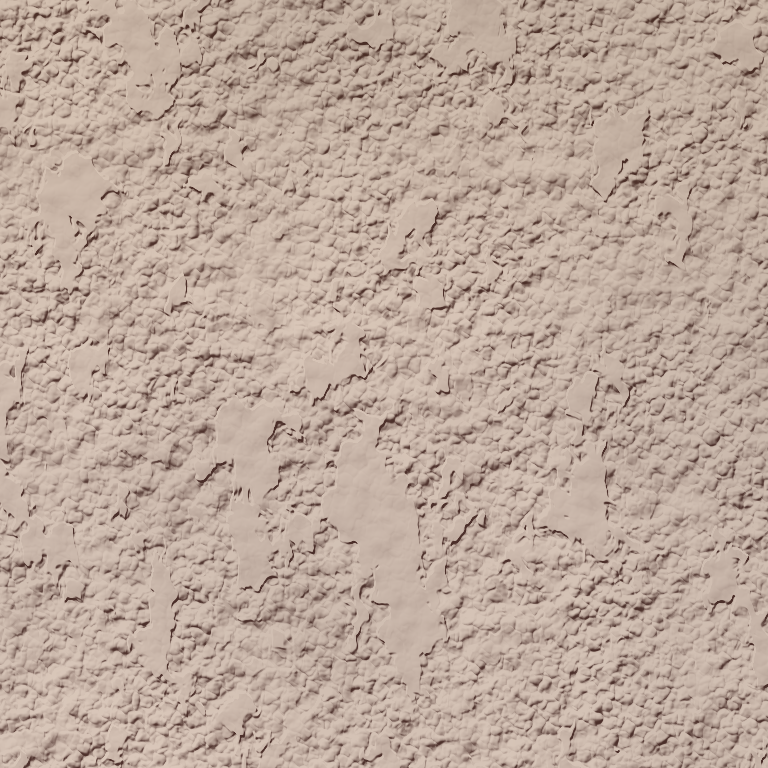
A Shadertoy shader for this texture:

```glsl
// Rough beige stucco: fine nodular plaster with ragged smooth patches, lit from the upper left.

const vec3 SHADOW_COLOR = vec3(0.29, 0.18, 0.16);
const vec3 PLASTER_COLOR = vec3(0.81, 0.74, 0.69);
const vec2 TO_LIGHT = vec2(-0.45, 0.89);

float hash(vec2 cell) {
    vec3 q = fract(cell.xyx * 0.1031);
    q += dot(q, q.yzx + 33.33);
    return fract((q.x + q.y) * q.z);
}

// Dot product of a random unit gradient with the offset from its corner
float corner(vec2 cell, vec2 offset) {
    float angle = 6.28319 * hash(cell);
    return dot(vec2(cos(angle), sin(angle)), offset);
}

float gradientNoise(vec2 p) {
    vec2 i = floor(p), f = p - i;
    vec2 u = f * f * f * (f * (f * 6.0 - 15.0) + 10.0);
    vec2 e = vec2(1.0, 0.0);
    return mix(mix(corner(i, f), corner(i + e.xy, f - e.xy), u.x),
               mix(corner(i + e.yx, f - e.yx), corner(i + e.xx, f - e.xx), u.x), u.y);
}

vec2 noisePair(vec2 p) {
    return vec2(gradientNoise(p), gradientNoise(p.yx + 57.3));
}

float fbm(vec2 p, int octaves, float gain) {
    float sum = 0.0, amplitude = 1.0;
    for (int i = 0; i < octaves; i++) {
        sum += amplitude * gradientNoise(p);
        p = mat2(0.8, 0.6, -0.6, 0.8) * p * 2.03 + 17.3;
        amplitude *= gain;
    }
    return sum;
}

// Scattered overlapping domes of random radius, in units of the canvas
float nodules(vec2 p, float frequency) {
    vec2 q = p * frequency;
    q += 0.7 * noisePair(q * 0.8);
    vec2 base = floor(q);
    float top = 0.0;
    for (int y = -1; y <= 1; y++) {
        for (int x = -1; x <= 1; x++) {
            vec2 cell = base + vec2(x, y);
            vec2 center = cell + vec2(hash(cell), hash(cell + 31.7));
            vec2 d = q - center;
            float radius = mix(0.35, 0.9, hash(cell + 73.1));
            top = max(top, radius - dot(d, d) / radius);
        }
    }
    return top / frequency;
}

// Coverage of the smooth trowelled coat, gathered around one large patch
float coatMask(vec2 p) {
    vec2 fromCenter = (p - vec2(0.46, 0.34)) / vec2(0.11, 0.17);
    vec2 q = p + 0.012 * noisePair(p * 38.0);
    float field = fbm(q * vec2(9.0, 6.0) + 3.7, 5, 0.6);
    field += 0.62 * exp(-dot(fromCenter, fromCenter));
    field += 0.14 * (1.0 - smoothstep(0.0, 0.3, p.x));
    return smoothstep(0.29, 0.37, field);
}

// Coverage of small crumbs, more frequent toward the bottom
float crumbMask(vec2 p) {
    float threshold = mix(0.12, 0.32, p.y);
    float field = fbm(p * vec2(19.0, 16.0) + 41.0, 4, 0.58);
    return smoothstep(threshold, threshold + 0.14, field);
}

float surfaceHeight(vec2 p) {
    float coat = coatMask(p);
    float crumb = crumbMask(p);
    float grain = 0.95 * nodules(p, 92.0);
    grain += 0.5 * gradientNoise(p * 160.0) / 160.0;
    float swell = 0.5 * gradientNoise(p * 34.0 + 9.1) / 34.0;
    float coarseness = clamp(0.95 + 0.9 * gradientNoise(p * 7.0 + 5.0), 0.5, 1.3);
    float roughness = coarseness * (1.0 - 0.5 * crumb) * mix(1.0, 0.14, coat);
    return grain * roughness + swell * mix(1.0, 0.4, coat)
         + 0.0048 * crumb * (1.0 - 0.85 * coat) + 0.0105 * coat;
}

// Darkening from slopes turned away from the light and from cast shadows
float shade(vec2 p) {
    float nearStep = 0.0028, farStep = 0.008;
    float here = surfaceHeight(p);
    float nearSlope = (surfaceHeight(p + TO_LIGHT * nearStep) - here) / nearStep;
    float farSlope = (surfaceHeight(p + TO_LIGHT * farStep) - here) / farStep;
    return 0.88 * max(nearSlope, -0.9) + 0.65 * max(farSlope, 0.0);
}

void mainImage(out vec4 fragColor, in vec2 fragCoord) {
    vec2 p = fragCoord / iResolution.y;
    float coat = coatMask(p);

    // Highlights saturate while shadows fall off quickly and softly
    float grime = 0.5 * fbm(p * 6.0 + 23.0, 3, 0.6);
    float darkness = shade(p) + mix(grime, -0.05, coat);
    float tone = 1.09 * exp(-0.17 * exp(darkness));
    vec3 color = mix(SHADOW_COLOR, PLASTER_COLOR, tone);

    // Broad stains, brighter lower left and warmer top
    float stain = gradientNoise(p * 2.5 + 8.0);
    float glow = 0.03 - 0.05 * smoothstep(0.0, 1.3, p.x * 0.6 + p.y * 0.7);
    color *= 1.0 + 0.05 * stain + glow;
    color += vec3(0.004, 0.0, -0.012) * smoothstep(0.3, 1.0, p.y);

    fragColor = vec4(color, 1.0);
}
```
